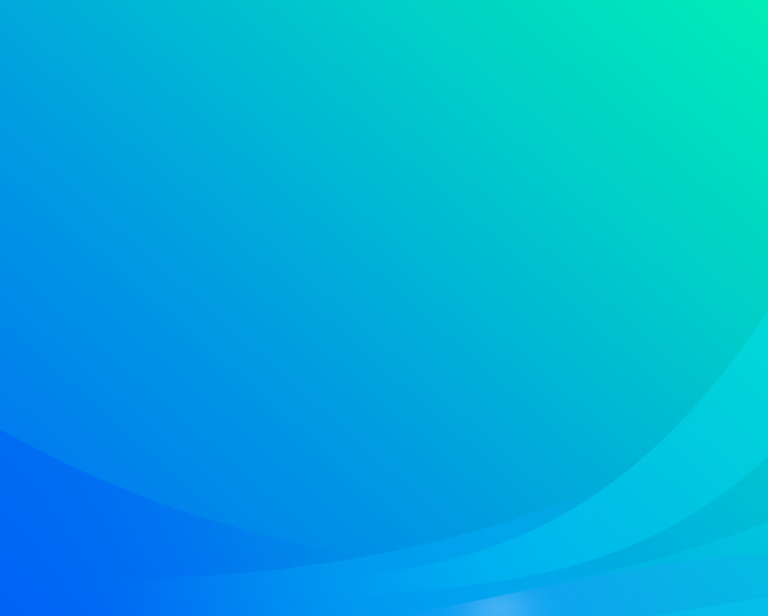
A WebGL 1 fragment shader for this background:

```glsl
precision highp float;
// A diagonal blue to mint gradient crossed by translucent sweeping waves.
// Each wave fills the area below a cubic curve given by four edge heights,
// and fades in or out horizontally. A soft glow sits on the lowest wave.

uniform vec2 u_resolution;

const vec3 BLUE = vec3(0.0, 0.415, 0.965);
const vec3 AZURE = vec3(0.0, 0.62, 0.88);
const vec3 TEAL = vec3(0.0, 0.80, 0.79);
const vec3 MINT = vec3(0.0, 0.93, 0.715);
const vec3 DEEP_BLUE = vec3(0.0, 0.36, 0.97);
const vec3 SKY = vec3(0.0, 0.70, 1.0);
const vec3 CYAN = vec3(0.0, 0.92, 1.0);
const vec3 CORNFLOWER = vec3(0.12, 0.62, 0.96);
const vec3 PALE = vec3(0.85, 0.85, 1.0);

// Position along the diagonal, 0 at lower left and 1 at upper right.
float diagonal(vec2 uv) {
  return dot(uv, vec2(0.524, 0.476));
}

vec3 gradient(float t) {
  vec3 color = mix(BLUE, AZURE, clamp(t / 0.406, 0.0, 1.0));
  color = mix(color, TEAL, clamp((t - 0.406) / 0.314, 0.0, 1.0));
  return mix(color, MINT, clamp((t - 0.72) / 0.28, 0.0, 1.0));
}

// Cubic through the heights at x = 0, 1/3, 2/3 and 1.
float curve(float x, vec4 h) {
  float s = 3.0 * x;
  vec3 d1 = h.yzw - h.xyz;
  vec2 d2 = d1.yz - d1.xy;
  float quadratic = s * (s - 1.0) / 2.0;
  return h.x + s * d1.x + quadratic * d2.x
    + quadratic * (s - 2.0) / 3.0 * (d2.y - d2.x);
}

// Smooth coverage of the area below a curve.
float below(vec2 uv, vec4 heights, float soft) {
  return smoothstep(-soft, soft, curve(uv.x, heights) - uv.y);
}

void main() {
  vec2 uv = gl_FragCoord.xy / u_resolution;
  float soft = 1.0 / u_resolution.y;
  vec3 color = gradient(diagonal(uv));

  // Dark wave at the left
  float dark = below(uv, vec4(0.303, 0.135, 0.068, 0.055), soft);
  color = mix(color, DEEP_BLUE, 0.52 * dark * (1.0 - smoothstep(0.0, 0.52, uv.x)));

  // Long wave across the bottom
  float sweep = below(uv, vec4(0.064, 0.072, 0.156, 0.349), soft);
  float sweepFade = smoothstep(0.1, 0.5, uv.x) * (1.0 - smoothstep(0.62, 0.86, uv.x));
  color = mix(color, SKY, 0.36 * sweep * sweepFade);

  // Bright crescent rising at the right, cut by a lower curve
  float crescent = below(uv, vec4(-0.065, 0.047, 0.125, 0.495), soft);
  float cut = below(uv, vec4(-0.228, 0.007, 0.060, 0.259), soft);
  float rise = smoothstep(0.4, 0.8, uv.x);
  color = mix(color, CYAN, 0.3 * crescent * (1.0 - 0.75 * cut) * rise);

  // Thin waves in the lower right corner
  float ribbon = below(uv, vec4(-0.042, -0.002, 0.042, 0.153), soft);
  color = mix(color, CYAN, 0.16 * ribbon * smoothstep(0.6, 0.9, uv.x));
  float lowest = below(uv, vec4(0.088, -0.021, 0.037, 0.101), soft);
  lowest *= smoothstep(0.45, 0.62, uv.x);
  color = mix(color, CORNFLOWER, 0.38 * lowest * (1.0 - 0.5 * smoothstep(0.7, 1.0, uv.x)));
  float corner = below(uv, vec4(-0.169, -0.102, -0.036, 0.031), soft);
  color = mix(color, CYAN, 0.15 * corner);

  // Glow under the lowest wave
  vec2 offset = (uv - vec2(0.65, 0.01)) / vec2(0.045, 0.035);
  float glow = exp(-dot(offset, offset));
  float glowArea = below(uv, vec4(0.088, -0.021, 0.037, 0.101), soft);
  color = mix(color, PALE, 0.27 * glow * glowArea);

  gl_FragColor = vec4(color, 1.0);
}
```
